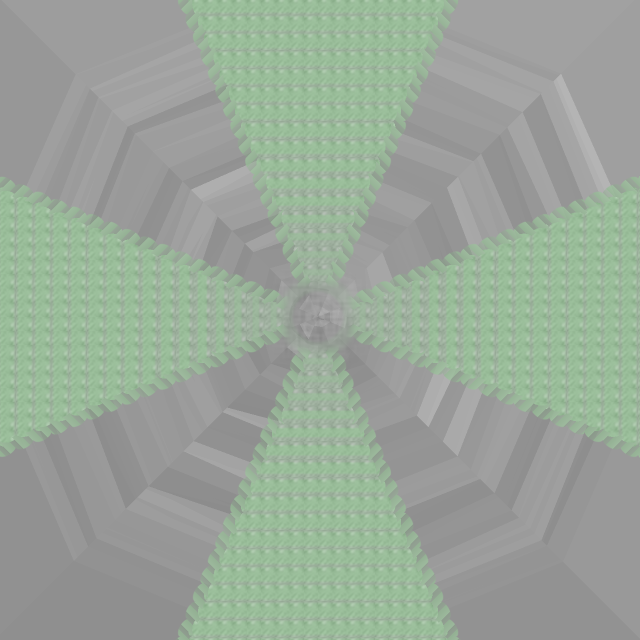
A WebGL 1 fragment shader for this background:

```glsl
precision highp float;
// Faceted grey octagonal rings around the centre, crossed by four wedges of
// green woven tiles. Rings come from an octagon distance with jittered edges;
// wedges fold the plane by symmetry and repeat one streaked tile.
uniform vec2 u_resolution;

const float PI = 3.14159;
const float RINGS = 37.0;
const vec2 TILES = vec2(36.0, 45.0);
const vec2 CENTER = vec2(-0.003, 0.005);
const vec3 GREEN = vec3(0.585, 0.725, 0.585);
const vec3 MOSS = vec3(0.605, 0.67, 0.605);

float hash(vec2 p) {
  vec3 q = fract(vec3(p.xyx) * 0.1031);
  q += dot(q, q.yzx + 33.33);
  return fract((q.x + q.y) * q.z);
}

float noise(vec2 p) {
  vec2 i = floor(p);
  vec2 f = fract(p);
  f = f * f * (3.0 - 2.0 * f);
  float low = mix(hash(i), hash(i + vec2(1.0, 0.0)), f.x);
  float high = mix(hash(i + vec2(0.0, 1.0)), hash(i + 1.0), f.x);
  return mix(low, high, f.y);
}

// Flat grey facets; ring edges tilt between jittered octagon corners.
float facetShade(vec2 p) {
  float turn = atan(p.y, p.x) * 4.0 / PI + 8.0;
  float sector = mod(floor(turn), 8.0);
  float next = mod(sector + 1.0, 8.0);
  float angle = (fract(turn) - 0.5) * PI / 4.0;
  float along = 0.5 + 0.5 * tan(angle) / tan(PI / 8.0);
  float depth = length(p) * cos(angle) * RINGS;
  float ring = floor(depth);
  float startEdge = hash(vec2(ring, sector) + 3.7);
  float endEdge = hash(vec2(ring, next) + 3.7);
  float edge = 0.1 + 0.8 * mix(startEdge, endEdge, along);
  ring += step(edge, fract(depth));

  float facing = (sector + 0.5) * PI / 4.0;
  float light = cos(facing - 1.05);
  float corner = 0.595 + 0.035 * light;
  float tone = hash(vec2(ring, sector * 7.0 + 11.0));
  float glint = pow(hash(vec2(ring * 3.0, sector + 41.0)), 9.0);
  float facet = 0.562 + 0.065 * tone + 0.09 * glint + 0.012 * light;
  // A tapering sliver splits each facet in two.
  float slope = hash(vec2(ring + 5.0, sector + 23.0)) - 0.5;
  float cut = fract(depth - edge) - 0.55 - slope * (along - 0.5) * 2.0;
  facet += 0.025 * step(0.0, cut) * (tone - 0.3);
  return mix(facet, corner, step(18.5, ring));
}

// One streaked tile, repeated; bare stripes widen towards the centre.
vec3 tileColor(vec2 cell, float distance) {
  vec2 local = fract(cell);
  float fade = smoothstep(0.04, 0.36, distance);
  float stripe = abs(local.x - 0.5) * 2.0;
  float bare = smoothstep(0.25 + 0.35 * fade, 0.4 + 0.6 * fade, stripe);
  vec3 color = mix(GREEN, MOSS, bare * (1.0 - 0.2 * fade));
  color = mix(MOSS, color, 0.4 + 0.6 * smoothstep(0.06, 0.2, distance));
  float streak = noise(vec2(local.x * 7.0 - local.y * 4.0, local.y * 3.0));
  float grain = noise(local * vec2(9.0, 6.0) + 17.0);
  vec2 away = (local - vec2(0.8, 0.45)) / vec2(0.13, 0.16);
  float spark = exp(-dot(away, away));
  color += 0.075 * (streak - 0.5) + 0.055 * (grain - 0.5);
  color += vec3(0.1, 0.07, 0.1) * spark;
  return color + 0.02 * (0.5 - local.x);
}

vec3 background(vec2 p) {
  vec2 q = abs(p);
  bool sideways = q.x > q.y;
  vec2 wedge = sideways ? q : q.yx;
  vec2 cell = (sideways ? p : p.yx) * TILES;
  float radius = length(p);

  // Small crisp facets in the hub, turned against the outer rings.
  vec2 turned = vec2(p.x * 0.92 - p.y * 0.39, p.x * 0.39 + p.y * 0.92);
  float hub = 1.0 - smoothstep(0.044, 0.046, radius);
  float inner = facetShade(turned * 2.2);
  vec3 grey = vec3(mix(facetShade(p), inner, hub));
  float weave = noise(p * vec2(60.0, 240.0)) + noise(p * vec2(240.0, 60.0));
  grey += 0.045 * (1.0 - smoothstep(0.05, 0.1, radius)) * (weave - 1.0);
  float halo = smoothstep(0.036, 0.043, radius);
  halo *= 1.0 - smoothstep(0.055, 0.07, radius);
  grey = mix(grey, GREEN, 0.22 * halo);

  // Rounded translucent teeth lie slanted along the wedge outline.
  float row = wedge.x * TILES.x;
  float tooth = sqrt(abs(sin(PI * row)));
  float limit = 0.42 * wedge.x + 0.005 + 0.008 * tooth;
  float gap = wedge.y - limit;
  float inside = 1.0 - smoothstep(-0.001, 0.001, gap);
  float fold = fract(row + wedge.y * TILES.x);
  float rim = step(-0.016 - 0.008 * fold, gap);
  float cover = 0.4 + 0.4 * step(0.4, fold);
  vec3 teeth = mix(grey, GREEN, cover) + 0.055 * (fold - 0.5);
  vec3 tiles = mix(tileColor(cell, wedge.x), teeth, rim);
  float reach = smoothstep(0.04, 0.065, wedge.x);
  return mix(grey, tiles, inside * reach);
}

void main() {
  float size = min(u_resolution.x, u_resolution.y);
  vec3 color = vec3(0.0);
  // Four samples per pixel smooth every facet edge.
  for (int i = 0; i < 4; i++) {
    float k = float(i);
    vec2 offset = vec2(mod(k, 2.0), floor(k / 2.0)) * 0.5 - 0.25;
    vec2 p = (gl_FragCoord.xy + offset - 0.5 * u_resolution) / size;
    color += background(p - CENTER);
  }
  gl_FragColor = vec4(color * 0.25, 1.0);
}
```
